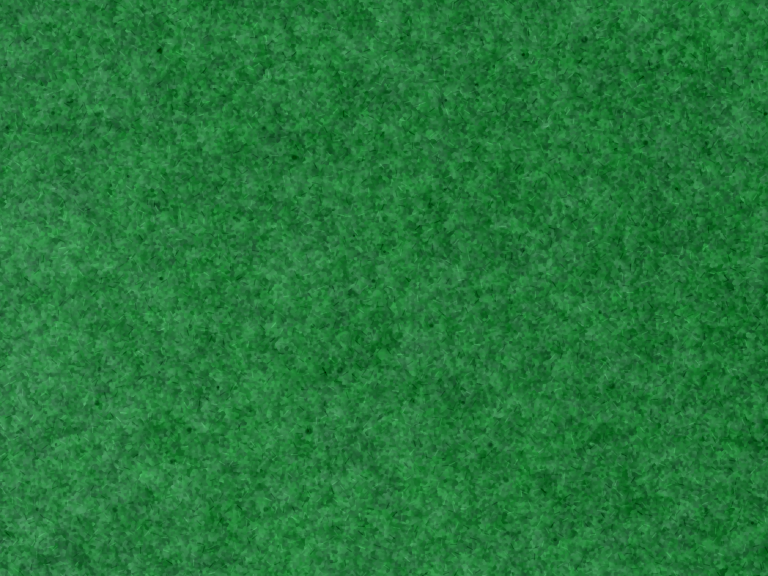
Write a WebGL 1 fragment shader that draws this texture.

```glsl
precision highp float;
// Green felt cloth: soft cellular noise at three scales gives grain, clumps
// and broad patches; short scattered fibres and rare dark specks lie on top,
// under a gentle light that falls off from left to right.

uniform vec2 u_resolution;

// Colours
const vec3 FELT_GREEN = vec3(0.143, 0.477, 0.229);
const vec3 TONE_STEP  = vec3(0.140, 0.190, 0.150);  // dark to light
const vec3 GREY_STEP  = vec3(0.034, -0.014, 0.034); // vivid to dusty

// Cells per canvas height
const float GRAIN_SCALE = 210.0;
const float CLUMP_SCALE = 78.0;
const float PATCH_SCALE = 19.0;
const float FIBRE_SCALE = 62.0;
const float SPECK_SCALE = 38.0;

// Strength of each layer
const float GRAIN_TONE = 0.44;
const float CLUMP_TONE = 0.34;
const float PATCH_TONE = 0.16;
const float FIBRE_TONE = 0.55;
const float SPECK_TONE = 0.75;
const float LIGHT_TONE = 0.22;

const float CELL_SHARPNESS = 5.0;
const float FIBRE_LENGTH = 0.30;   // half length, in cells
const float FIBRE_WIDTH = 0.13;
const float SPECK_SHARE = 0.035;
const float TAU = 6.2831853;

vec2 hash2(vec2 p) {
  vec3 q = fract(p.xyx * vec3(0.1031, 0.1030, 0.0973));
  q += dot(q, q.yzx + 33.33);
  return fract((q.xx + q.yz) * q.zy);
}

// Blends random values of nearby cell points: x is tone, y is greyness
vec2 softCells(vec2 p) {
  vec2 cell = floor(p);
  vec2 sum = vec2(0.0);
  float total = 0.0;
  for (int j = -1; j <= 1; j++) {
    for (int i = -1; i <= 1; i++) {
      vec2 id = cell + vec2(float(i), float(j));
      vec2 offset = id + hash2(id) - p;
      float weight = exp(-CELL_SHARPNESS * dot(offset, offset));
      sum += weight * (2.0 * hash2(id + 71.7) - 1.0);
      total += weight;
    }
  }
  return sum / total;
}

// Short strands at random angles, some light and some dark
float fibres(vec2 p) {
  vec2 cell = floor(p);
  float tone = 0.0;
  for (int j = -1; j <= 1; j++) {
    for (int i = -1; i <= 1; i++) {
      vec2 id = cell + vec2(float(i), float(j));
      vec2 look = hash2(id + 19.3);
      float angle = TAU * look.x;
      vec2 along = vec2(cos(angle), sin(angle));
      vec2 d = p - id - hash2(id + 5.1);
      d -= along * clamp(dot(d, along), -FIBRE_LENGTH, FIBRE_LENGTH);
      float cover = 1.0 - smoothstep(0.0, FIBRE_WIDTH, length(d));
      tone += cover * (2.0 * look.y - 1.0);
    }
  }
  return tone;
}

// Rare dark pits with soft rims
float specks(vec2 p) {
  vec2 id = floor(p);
  vec2 look = hash2(id + 43.9);
  vec2 centre = 0.35 + 0.3 * hash2(id + 8.6);
  float radius = mix(0.12, 0.32, look.y);
  float dotCover = 1.0 - smoothstep(0.3 * radius, radius, length(fract(p) - centre));
  return dotCover * step(look.x, SPECK_SHARE);
}

void main() {
  vec2 uv = gl_FragCoord.xy / u_resolution;
  vec2 p = gl_FragCoord.xy / u_resolution.y;

  // Bend the lookup a little so that clumps have ragged edges
  vec2 grain = softCells(p * GRAIN_SCALE);
  vec2 clump = softCells(p * CLUMP_SCALE + 0.3 * grain + 13.0);
  vec2 patches = softCells(p * PATCH_SCALE + 0.2 * clump + 37.0);

  // Tone
  float light = 0.5 - uv.x + 0.25 * sin(3.0 * uv.x + 4.0 * uv.y);
  float tone = GRAIN_TONE * grain.x + CLUMP_TONE * clump.x + PATCH_TONE * patches.x;
  tone += FIBRE_TONE * fibres(p * FIBRE_SCALE);
  tone += LIGHT_TONE * light;
  tone -= SPECK_TONE * specks(p * SPECK_SCALE);

  // Greyness, strongest towards the left edge
  float edgeHaze = 1.0 - smoothstep(0.0, 0.25, uv.x);
  float grey = 0.7 * grain.y + 0.8 * clump.y + 0.3 * patches.y + 0.4 * edgeHaze;

  gl_FragColor = vec4(FELT_GREEN + TONE_STEP * tone + GREY_STEP * grey, 1.0);
}
```
